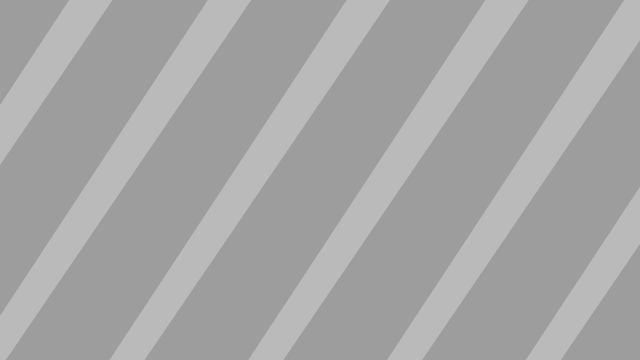
This pattern is drawn by a WebGL 2 fragment shader. Its source:

```glsl
#version 300 es
precision highp float;
// Pale slanted stripes on grey, each widening slightly towards the top.

// Lengths are fractions of the canvas height.
#define PERIOD 0.3854
#define LEFT_EDGE 0.3044
#define LEAN 0.6586
#define WIDTH_BOTTOM 0.0972
#define WIDTH_TOP 0.1204
#define GROUND_COLOR vec3(0.616)
#define STRIPE_COLOR vec3(0.729)

uniform vec2 u_resolution;
out vec4 fragColor;

// Signed distance to the nearest stripe, negative inside.
float stripeDistance(vec2 p) {
    float halfWidth = 0.5 * mix(WIDTH_BOTTOM, WIDTH_TOP, p.y);
    float fromCenter = p.x - LEFT_EDGE - LEAN * p.y - halfWidth;
    float nearest = abs(mod(fromCenter + 0.5 * PERIOD, PERIOD) - 0.5 * PERIOD);
    // Turn the horizontal gap into one measured across the slant.
    return (nearest - halfWidth) * inversesqrt(1.0 + LEAN * LEAN);
}

void main() {
    vec2 p = gl_FragCoord.xy / u_resolution.y;
    float pixel = 1.0 / u_resolution.y;

    // Blend over about one pixel at each edge.
    float coverage = 1.0 - smoothstep(-0.7 * pixel, 0.7 * pixel, stripeDistance(p));
    fragColor = vec4(mix(GROUND_COLOR, STRIPE_COLOR, coverage), 1.0);
}
```
